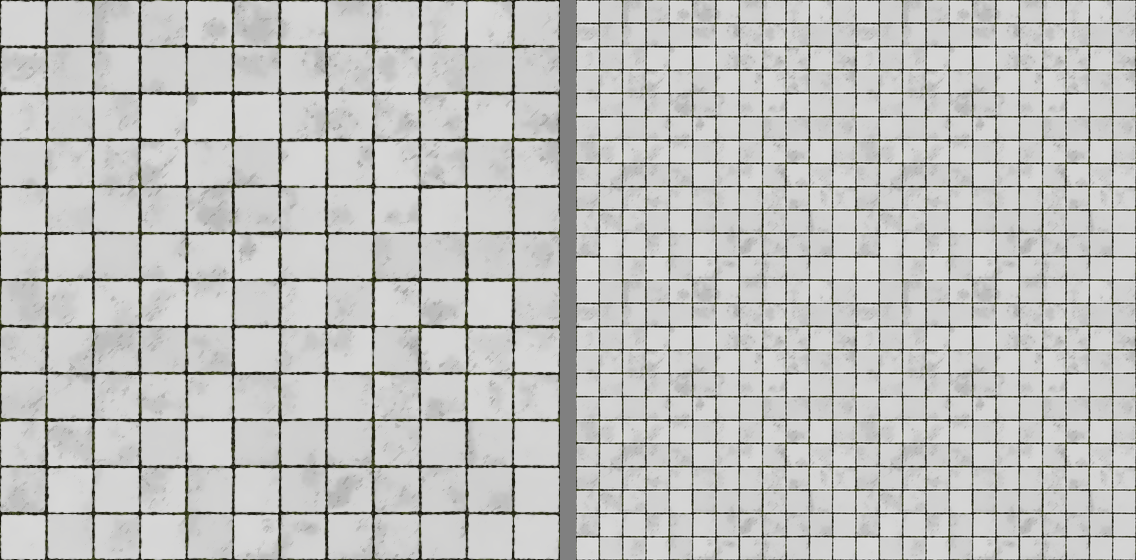
Left: one tile. Right: repeated 2 by 2.
Give the GLSL for this texture, as a Shadertoy shader.

```glsl
// Pale square paving slabs, 12 by 12, with thin mossy joints.
// Each slab is a slightly turned rounded box with its own tone and stains;
// the joints are ragged and filled with cellular grit. All noise wraps.

const float SLABS = 12.0;          // repeats across and down
const float HALF_SIZE = 0.477;     // slab half width, in slab units
const float CORNER = 0.05;         // corner radius
const float SHIFT = 0.007;         // random slab offset
const float TURN = 0.016;          // random slab rotation
const float RAGGED = 0.024;        // roughness of the slab outline
const float GRIT_CELLS = 240.0;    // grit grains across the canvas
const float TONE_RANGE = 0.035;    // brightness spread between slabs

const vec3 SLAB = vec3(0.822, 0.822, 0.820);
const vec3 STAIN = vec3(0.66, 0.66, 0.655);
const vec3 FLECK = vec3(0.56, 0.56, 0.55);
const vec3 SOIL = vec3(0.09, 0.09, 0.05);
const vec3 GRAIN = vec3(0.34, 0.34, 0.29);
const vec3 MOSS = vec3(0.27, 0.31, 0.11);

vec2 hash2(vec2 c) {
    vec3 q = fract(c.xyx * vec3(0.1031, 0.1030, 0.0973));
    q += dot(q, q.yzx + 33.33);
    return fract((q.xx + q.yz) * q.zy);
}

// Value noise that repeats every "period" cells
float noise(vec2 p, float period) {
    vec2 i = floor(p), f = fract(p);
    f = f * f * (3.0 - 2.0 * f);
    float a = hash2(mod(i, period)).x;
    float b = hash2(mod(i + vec2(1, 0), period)).x;
    float c = hash2(mod(i + vec2(0, 1), period)).x;
    float d = hash2(mod(i + 1.0, period)).x;
    return mix(mix(a, b, f.x), mix(c, d, f.x), f.y);
}

float fbm(vec2 p, float period) {
    float sum = 0.0, gain = 0.533;
    for (int k = 0; k < 4; k++) {
        sum += gain * noise(p, period);
        p *= 2.0;
        period *= 2.0;
        gain *= 0.5;
    }
    return sum;
}

// Wrapping cellular noise: x = distance to nearest grain, y = its random value
vec2 grains(vec2 p, float period) {
    vec2 i = floor(p), best = vec2(9.0, 0.0);
    for (int y = -1; y <= 1; y++)
    for (int x = -1; x <= 1; x++) {
        vec2 cell = i + vec2(x, y);
        vec2 rnd = hash2(mod(cell, period));
        float d = length(cell + rnd - p);
        if (d < best.x) best = vec2(d, fract(rnd.x * 7.3 + rnd.y * 3.1));
    }
    return best;
}

float roundedBox(vec2 p, float halfSize, float radius) {
    vec2 q = abs(p) - halfSize + radius;
    return length(max(q, 0.0)) + min(max(q.x, q.y), 0.0) - radius;
}

void mainImage(out vec4 fragColor, in vec2 fragCoord) {
    vec2 uv = fragCoord / iResolution.xy;
    float pixel = SLABS / min(iResolution.x, iResolution.y);
    vec2 id = mod(floor(uv * SLABS), SLABS);
    vec2 rnd = hash2(id + 17.0), rnd2 = hash2(id + 59.0);

    // Slab outline, nudged, turned and chipped
    vec2 local = fract(uv * SLABS) - 0.5 + (rnd - 0.5) * 2.0 * SHIFT;
    local += (rnd2.x - 0.5) * 2.0 * TURN * vec2(-local.y, local.x);
    float edge = roundedBox(local, HALF_SIZE, CORNER);
    edge += RAGGED * (noise(uv * 216.0, 216.0) - 0.5);
    edge += 0.4 * RAGGED * (noise(uv * 60.0, 60.0) - 0.5);

    // Slab surface: own tone, cloudy stains, slanted flecks
    vec2 jump = floor(rnd2 * 12.0);
    float cloud = fbm(uv * 18.0 + jump, 18.0);
    float wear = noise(uv * 7.0 + 3.0, 7.0);
    float stain = smoothstep(0.54, 0.76, cloud) * mix(0.25, 1.0, wear) * (0.4 + 0.6 * rnd.x);
    vec2 slant = vec2(uv.x - uv.y, 0.5 * (uv.x + uv.y)) * 120.0;
    float fleck = smoothstep(0.64, 0.76, fbm(slant + jump, 60.0));
    fleck *= smoothstep(0.46, 0.64, cloud) * mix(0.3, 1.0, wear);
    vec3 slab = SLAB + TONE_RANGE * (rnd.y - 0.5) + 0.03 * (0.5 - cloud);
    slab = mix(slab, STAIN, 0.75 * stain);
    slab = mix(slab, FLECK, 0.6 * fleck);

    // Dirt creeping in from the joints
    float creep = smoothstep(-0.045, 0.0, edge) * noise(uv * 144.0, 144.0);
    slab = mix(slab, STAIN, 0.5 * creep);

    // Joint filling: soil, pale grains, mossy patches
    vec2 grit = grains(uv * GRIT_CELLS, GRIT_CELLS);
    float speck = grit.y * grit.y * (1.0 - smoothstep(0.2, 0.8, grit.x));
    float mossy = smoothstep(0.5, 0.85, noise(uv * 36.0, 36.0));
    vec3 joint = mix(SOIL, GRAIN, speck);
    joint = mix(joint, MOSS, mossy * (0.15 + 0.6 * grit.y));

    float cover = smoothstep(-0.7 * pixel, 0.7 * pixel, edge);
    fragColor = vec4(mix(slab, joint, cover), 1.0);
}
```
